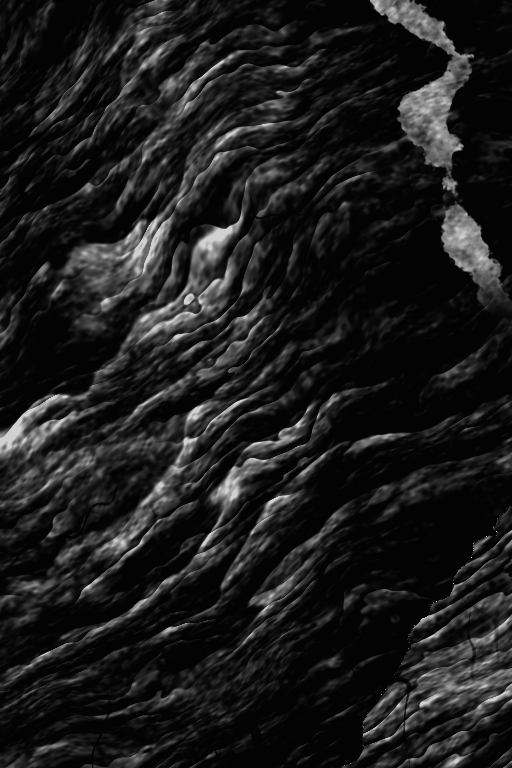
Write a WebGL 2 fragment shader that draws this texture.

```glsl
#version 300 es
precision highp float;
// Dark folded rock in low light: a bent strata coordinate carries ledges,
// stretched strands and grain, summed as a normal-like signal, then squared
// into deep shadow with few highlights. A pale vein and a near slab cross it.
uniform vec2 u_resolution;
out vec4 fragColor;

#define GAIN 0.072        // brightness of the squared tone curve
#define LIFT 0.78         // signal offset, higher means less shadow
#define BLACK 0.012       // floor of the shadows
#define BIG_LEDGES 10.0   // layers per canvas height
#define SMALL_LEDGES 31.0
#define STRANDS 85.0      // strand frequency across the strata
#define GRAIN 250.0
#define VEIN_WIDTH 0.017

float hash(vec2 p) {
  vec3 h = fract(p.xyx * vec3(0.1031, 0.1030, 0.0973));
  h += dot(h, h.yzx + 33.33);
  return fract((h.x + h.y) * h.z);
}

// Value noise scaled to zero mean and roughly unit variance.
float noise(vec2 p) {
  vec2 cell = floor(p), f = fract(p);
  f = f * f * (3.0 - 2.0 * f);
  float low = mix(hash(cell), hash(cell + vec2(1, 0)), f.x);
  float high = mix(hash(cell + vec2(0, 1)), hash(cell + vec2(1, 1)), f.x);
  return (mix(low, high, f.y) - 0.5) * 4.66;
}

float fractal(vec2 p) {
  float sum = 0.0, weight = 0.77;
  for (int i = 0; i < 4; i++) {
    sum += weight * noise(p);
    p = mat2(1.6, 1.2, -1.2, 1.6) * p + 17.3;
    weight *= 0.62;
  }
  return sum;
}

float blob(vec2 p, vec2 center, vec2 size) {
  vec2 d = (p - center) / size;
  return exp(-dot(d, d));
}

// Layers that brighten towards an upper lip and drop sharply into a gap.
float ledge(vec2 q, float count) {
  float t = q.y * count + 0.38 * noise(q * count * vec2(0.3, 0.7))
          + 0.09 * noise(q * count * vec2(1.5, 3.0) + 5.0);
  float f = fract(t);
  float lip = f * (1.0 - smoothstep(0.92, 1.0, f));
  float strength = clamp(0.95 + 0.5 * noise(q * count * vec2(0.35, 0.6) + 41.0), 0.0, 1.8);
  return (lip - 0.47) * 3.4 * strength;
}

// Coordinates along (x) and across (y) the strata; the upper part arches over.
vec2 strata(vec2 p, float slab) {
  float bend = smoothstep(0.48, 0.82, p.y);
  float rise = mix(0.62 * p.x, 1.15 * p.x - 0.75 * p.x * p.x, bend);
  float warp = 0.017 * noise(p * 4.5) + 0.006 * noise(p * 13.0 + 9.0);
  vec2 q = vec2(p.x + 0.6 * p.y, p.y - rise + warp);
  return q + slab * vec2(3.0, -0.22 * p.x);
}

// Broad light and shadow over the face.
float lighting(vec2 p) {
  float light = 1.0 * blob(p, vec2(0.27, 0.63), vec2(0.17, 0.11));
  light += 0.9 * blob(p, vec2(0.04 + 0.6 * (p.y - 0.42), 0.43), vec2(0.16, 0.08));
  light += 0.6 * blob(p, vec2(0.22, 0.88), vec2(0.12, 0.09));
  light += 0.5 * blob(p, vec2(0.33, 0.33), vec2(0.18, 0.12));
  light -= 1.0 * blob(p, vec2(0.02, 0.66), vec2(0.14, 0.18));
  light -= 0.9 * blob(p, vec2(0.64, 0.62), vec2(0.13, 0.30));
  light -= 0.7 * smoothstep(0.90, 1.02, p.y);
  return light;
}

void main() {
  vec2 p = gl_FragCoord.xy / u_resolution.y;

  // Near slab at the lower right, with a shadowed gully beside it.
  float side = p.x - 0.455 - (p.y - 0.05) / 1.6 + 0.014 * fractal(p * vec2(9.0, 14.0));
  float slab = smoothstep(-0.0015, 0.0015, side);
  float gully = (1.0 - slab) * smoothstep(-0.13, -0.02, side)
              * (1.0 - smoothstep(0.22, 0.42, p.y));

  // Layered rock signal.
  vec2 q = strata(p, slab);
  float grain = noise(q * GRAIN * vec2(0.5, 1.0));
  float z = 0.50 * fractal(q * vec2(3.5, 7.0) + 3.0);
  z += 0.50 * ledge(q, BIG_LEDGES) + 0.48 * ledge(q + 2.7, SMALL_LEDGES);
  z += 0.38 * noise(q * STRANDS * vec2(0.14, 1.0));
  z += 0.34 * noise(q * STRANDS * vec2(0.5, 1.9) + 23.0);
  z += 0.30 * grain;
  z += lighting(p) + 0.75 * slab - 1.7 * gully;

  // Thin fractures across the layers.
  float seam = abs(fractal(p * vec2(5.0, 3.5) + 61.0));
  float broken = smoothstep(0.0, 0.8, noise(p * 6.0 + 80.0));
  z -= 1.5 * broken * (1.0 - smoothstep(0.015, 0.07, seam));

  float lit = max(z / 1.2 + LIFT, 0.0);
  float tone = BLACK + GAIN * lit * lit;

  // Pale ragged vein running down the upper right.
  float center = 0.535 + 0.32 * (1.0 - p.y) + 0.016 * noise(vec2(p.y * 13.0, 4.0));
  float width = VEIN_WIDTH * (0.75 + 0.45 * noise(vec2(p.y * 17.0, 31.0)));
  float ragged = abs(p.x - center) + 0.006 * fractal(p * 38.0);
  float vein = (1.0 - smoothstep(width - 0.003, width + 0.003, ragged))
             * smoothstep(0.58, 0.66, p.y);
  float pale = 0.50 + 0.11 * fractal(p * 45.0) + 0.06 * grain;
  tone = mix(tone, max(pale, 0.08), vein);

  fragColor = vec4(vec3(min(tone, 0.82)), 1.0);
}
```
